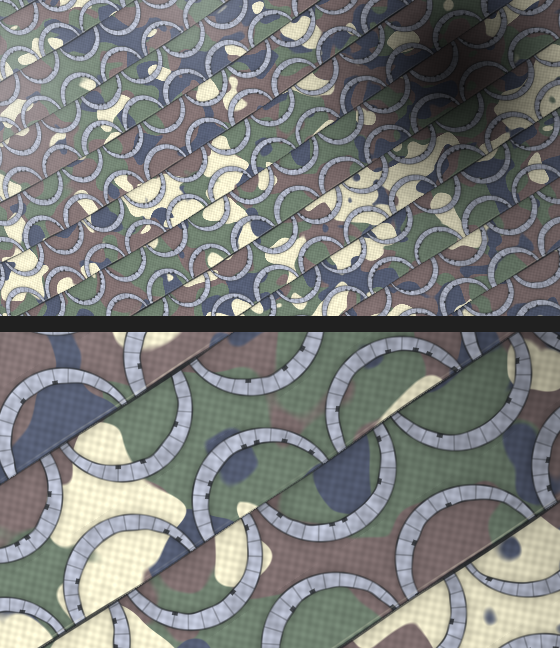
Top, the full canvas; bottom, a detail of the centre.
Write a WebGL 2 fragment shader that draws this texture.

```glsl
#version 300 es
precision highp float;

uniform vec2 u_resolution;
out vec4 fragColor;

#define PITCH 0.170
#define TILT 0.60
#define RADIUS 0.079
#define INNER_RADIUS 0.069
#define CRESCENT_SHIFT 0.008
#define HALF_OFFSET 0.40
#define ROW_SHIFT 0.15
#define CAMO_SCALE 11.0
#define WEAVE_SCALE 85.0
#define SEAM_WIDTH 0.0018

const vec3 GREEN = vec3(0.41, 0.47, 0.41);
const vec3 BROWN = vec3(0.47, 0.41, 0.41);
const vec3 NAVY = vec3(0.31, 0.34, 0.42);
const vec3 CREAM = vec3(0.89, 0.87, 0.76);
const vec3 SILVER = vec3(0.64, 0.66, 0.72);
const vec3 INK = vec3(0.13, 0.14, 0.15);

float hash(vec2 p) {
    vec3 q = fract(vec3(p.xyx) * 0.1031);
    q += dot(q, q.yzx + 33.33);
    return fract((q.x + q.y) * q.z);
}

float noise(vec2 p) {
    vec2 i = floor(p), f = fract(p);
    f = f * f * (3.0 - 2.0 * f);
    return mix(mix(hash(i), hash(i + vec2(1, 0)), f.x),
               mix(hash(i + vec2(0, 1)), hash(i + vec2(1, 1)), f.x), f.y);
}

float fbm(vec2 p) {
    return 0.68 * noise(p) + 0.32 * noise(p * 2.1 + 17.0);
}

// Coverage of a region whose signed distance is negative inside
float fill(float d, float aa) {
    return 1.0 - smoothstep(-aa, aa, d);
}

vec3 camouflage(vec2 p) {
    p += 0.5 * (vec2(noise(p * 1.3 + 4.0), noise(p * 1.3 + 31.0)) - 0.5);
    float edge = 0.012;
    vec3 c = mix(GREEN, BROWN, smoothstep(-edge, edge, fbm(p * 0.9 + 60.0) - 0.51));
    c = mix(c, NAVY, smoothstep(-edge, edge, fbm(p * 1.1 + 120.0) - 0.63));
    return mix(c, CREAM, smoothstep(-edge, edge, fbm(p + 210.0) - 0.645));
}

// Broad glare and shade falling over the cloth
vec3 illuminate(vec3 c, vec2 uv) {
    vec2 shade = (uv - vec2(0.80, 0.78)) / vec2(0.19, 0.38);
    vec2 side = (uv - vec2(0.0, 0.70)) / vec2(0.16, 0.35);
    vec2 top = (uv - vec2(0.34, 1.0)) / vec2(0.13, 0.25);
    float glare = exp(-dot(side, side)) + 0.7 * exp(-dot(top, top));
    c *= 1.10 - 0.80 * exp(-dot(shade, shade)) - 0.18 * smoothstep(0.6, 1.0, uv.x);
    return mix(c, vec3(0.82, 0.84, 0.87), 0.32 * glare);
}

void main() {
    float aa = 0.8 / u_resolution.y;
    vec2 p = gl_FragCoord.xy / u_resolution.y;

    // Tilted cloth with slight perspective and a bend on the left
    vec2 q = p - vec2(0.928, 0.525);
    q *= 1.0 - 0.08 * q.x;
    q.y -= 0.09 * pow(min(q.x, 0.0), 2.0);
    vec2 cloth = vec2(dot(q, vec2(cos(TILT), sin(TILT))), dot(q, vec2(-sin(TILT), cos(TILT))));
    cloth.y += 0.004 * (noise(cloth * 9.0 + 50.0) - 0.5);

    // Half rings on both sides of each seam, slid apart along it
    float row = round(cloth.y / PITCH);
    float across = cloth.y - row * PITCH;
    float side = across > 0.0 ? 1.0 : -1.0;
    float along = cloth.x / PITCH - row * ROW_SHIFT + (side > 0.0 ? HALF_OFFSET : 0.0);
    vec2 cell = vec2(round(along), row * 2.0 + side) + 40.0;
    vec2 v = vec2((along - round(along)) * PITCH, across);
    float vary = hash(cell) - 0.5;
    float outer = length(v) - RADIUS - 0.003 * vary;
    vec2 shift = CRESCENT_SHIFT * vec2(0.6 * vary + 0.25 * side, -side);
    float inner = INNER_RADIUS + 0.003 * (noise(v * 60.0 + cell) - 0.5) - length(v - shift);
    float ring = max(outer, inner);

    // Each strip carries its own cut of the print
    float strip = floor(cloth.y / PITCH);
    vec3 c = camouflage(cloth * CAMO_SCALE + vec2(strip * 3.7, strip * 0.6) + 40.0);
    c *= 1.0 - 0.22 * exp(-max(ring, 0.0) / 0.004);

    // Silver crescents with joints, notches and worn outlines
    float turn = atan(v.y, v.x) * 4.5 + 3.0 * vary;
    float joint = abs(fract(turn) - 0.5) * length(v) / 4.5;
    float worn = noise(cloth * 90.0 + 20.0);
    vec3 metal = SILVER * (0.90 + 0.2 * worn);
    metal = mix(metal, INK, 0.30 * fill(joint - 0.0008, aa));
    float notch = step(0.72, hash(cell + floor(turn)));
    metal = mix(metal, INK, 0.8 * notch * fill(max(joint - 0.003, abs(inner) - 0.004), aa));
    c = mix(c, metal, fill(ring, aa));
    c = mix(c, INK, (0.30 + 0.5 * worn) * fill(abs(ring) - 0.0009, aa));

    // Overlapping seam: shadow, dark cut and pale lip
    float wear = noise(vec2(cloth.x * 14.0, row * 8.0) + 90.0);
    c *= 1.0 - 0.25 * exp(min(across, 0.0) / 0.007) * step(across, 0.0);
    c = mix(c, INK, (0.35 + 0.6 * wear) * fill(abs(across) - SEAM_WIDTH * (0.4 + wear), aa));
    c = mix(c, CREAM, 0.35 * wear * fill(abs(across - 0.004) - 0.0008, aa));

    // Fine weave
    vec2 thread = sin(cloth * WEAVE_SCALE * 6.2832);
    c *= 1.0 + 0.06 * thread.x * thread.y + 0.08 * (noise(cloth * 140.0 + 300.0) - 0.5);

    fragColor = vec4(clamp(illuminate(c, gl_FragCoord.xy / u_resolution), 0.0, 1.0), 1.0);
}
```
